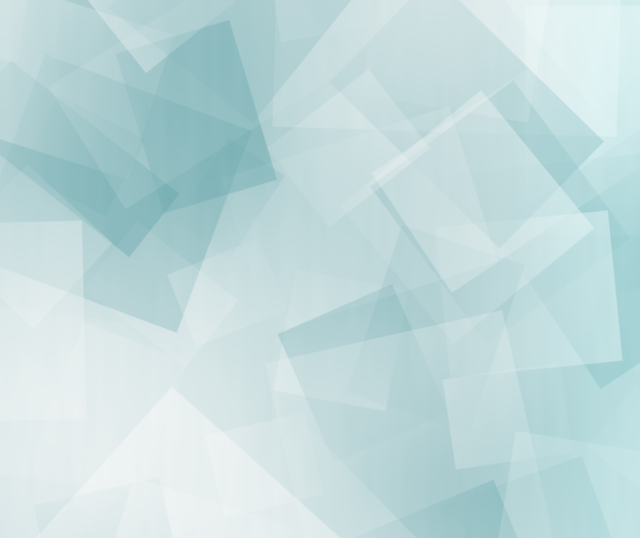
This background is drawn by a WebGL 1 fragment shader. Its source:

```glsl
precision highp float;
uniform vec2 u_resolution;

#define FACETS 42
#define GRID vec2(7.0, 6.0)
#define MIN_HALF 0.09
#define MAX_HALF 0.25
#define MIN_ALPHA 0.12
#define MAX_ALPHA 0.42
#define REFRACTION 0.09
#define GRAIN 0.016
#define DARK 0.42
#define LIGHT 0.95
#define TEAL vec3(0.42, 0.66, 0.68)
#define PALE vec3(0.95, 0.96, 0.96)

float hash(float n) {
  return fract(sin(n * 127.1) * 43758.5453);
}

float valueNoise(vec2 p) {
  vec2 i = floor(p);
  vec2 f = fract(p);
  f = f * f * (3.0 - 2.0 * f);
  float n = i.x + i.y * 57.0;
  return mix(mix(hash(n), hash(n + 1.0), f.x),
             mix(hash(n + 57.0), hash(n + 58.0), f.x), f.y);
}

float glow(vec2 p, vec2 center, float radius) {
  vec2 d = (p - center) / radius;
  return exp(-dot(d, d));
}

// Soft tone underneath all the planes
float baseTone(vec2 p) {
  return 0.77
    + 0.12 * glow(p, vec2(0.18, 0.18), 0.36)
    - 0.17 * glow(p, vec2(0.27, 0.82), 0.30)
    + 0.04 * glow(p, vec2(0.85, 0.95), 0.28)
    - 0.15 * glow(p, vec2(0.86, 0.12), 0.22)
    - 0.08 * glow(p, vec2(0.80, 0.63), 0.20)
    - 0.06 * glow(p, vec2(1.15, 0.50), 0.22);
}

// Coverage of a rotated rectangle, fading along its own x axis
float plane(vec2 p, vec2 center, vec2 halfSize, float angle, float fade) {
  float c = cos(angle);
  float s = sin(angle);
  vec2 d = p - center;
  vec2 local = vec2(c * d.x + s * d.y, c * d.y - s * d.x);
  vec2 edge = abs(local) - halfSize;
  float pixel = 1.0 / u_resolution.y;
  float inside = 1.0 - smoothstep(-pixel, pixel, max(edge.x, edge.y));
  float along = clamp(0.5 + 0.5 * local.x / halfSize.x, 0.0, 1.0);
  return inside * mix(1.0 - fade, 1.0, along);
}

// Jittered grid position of one facet
vec2 facetCenter(float id, float aspect) {
  float slot = mod(id * 17.0, GRID.x * GRID.y);
  vec2 cell = vec2(mod(slot, GRID.x), floor((slot + 0.5) / GRID.x));
  vec2 jitter = vec2(hash(id + 11.3), hash(id + 23.7));
  return ((cell + jitter) / GRID * 1.1 - 0.05) * vec2(aspect, 1.0);
}

float facet(vec2 p, vec2 center, float id) {
  float size = mix(MIN_HALF, MAX_HALF, hash(id + 37.1));
  vec2 halfSize = size * vec2(1.0, mix(0.55, 1.0, hash(id + 41.9)));
  return plane(p, center, halfSize, 6.2832 * hash(id + 53.3), 0.75);
}

void main() {
  vec2 p = gl_FragCoord.xy / u_resolution.y;
  float aspect = u_resolution.x / u_resolution.y;

  // Facets shift the tone seen through them
  vec2 seen = p;
  for (int i = 0; i < FACETS; i++) {
    float id = float(i) + 1.0;
    vec2 offset = vec2(hash(id + 61.7), hash(id + 71.9)) - 0.5;
    seen += REFRACTION * offset * facet(p, facetCenter(id, aspect), id);
  }
  float tone = baseTone(seen);

  // Large anchoring planes
  tone = mix(tone, DARK, 0.50 * plane(p, vec2(0.365, 0.783), vec2(0.11, 0.155), 0.29, 0.35));
  tone = mix(tone, DARK, 0.48 * plane(p, vec2(0.13, 0.705), vec2(0.20, 0.075), -0.67, 0.65));
  tone = mix(tone, LIGHT, 0.32 * plane(p, vec2(0.83, 0.885), vec2(0.32, 0.13), -0.03, 0.4));
  tone = mix(tone, LIGHT, 0.65 * plane(p, vec2(0.34, -0.10), vec2(0.27), 2.41, 0.3));

  // Scattered translucent facets, lighter where the base is light
  for (int i = 0; i < FACETS; i++) {
    float id = float(i) + 1.0;
    vec2 center = facetCenter(id, aspect);
    float lightChance = (baseTone(center) - 0.45) * 1.9;
    float target = mix(DARK, LIGHT, step(hash(id + 83.1), lightChance));
    float alpha = mix(MIN_ALPHA, MAX_ALPHA, hash(id + 97.7));
    tone = mix(tone, target, alpha * facet(p, center, id));
  }

  // Faint brushed streaks, stronger in the dark areas
  float streaks = valueNoise(p * vec2(70.0, 9.0)) - 0.5;
  tone += GRAIN * streaks * (1.6 - tone);

  vec3 color = mix(TEAL, PALE, clamp((tone - DARK) / (LIGHT - DARK), 0.0, 1.0));
  color += vec3(-0.01, 0.03, 0.03) * smoothstep(0.7, 1.0, p.x / aspect);
  gl_FragColor = vec4(color, 1.0);
}
```
